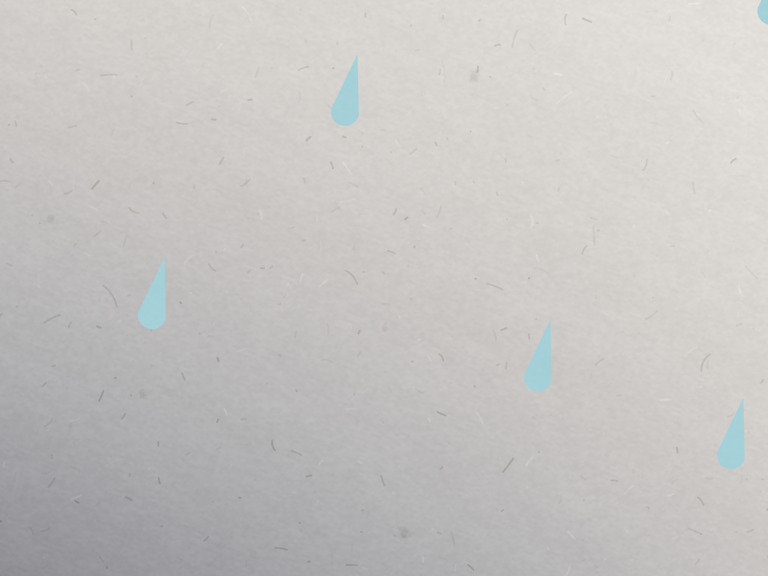
Write a Shadertoy shader that draws this pattern.

```glsl
#define DROP_COUNT 5
#define DROP_RADIUS 0.0245
#define DROP_TIP vec2(0.021, 0.097)
#define DROP_COLOR vec3(0.645, 0.815, 0.847)
#define GRAIN_AMOUNT 0.036
#define MOTTLE_AMOUNT 0.016
#define STREAK_AMOUNT 0.014
#define FIBER_AMOUNT 0.10
#define BLOT_AMOUNT 0.06

float hash(vec2 p) {
    vec3 q = fract(vec3(p.xyx) * 0.1031);
    q += dot(q, q.yzx + 33.33);
    return fract((q.x + q.y) * q.z);
}

mat2 rotation(float angle) {
    float c = cos(angle), s = sin(angle);
    return mat2(c, -s, s, c);
}

float noise(vec2 p) {
    vec2 i = floor(p), f = fract(p);
    f = f * f * (3.0 - 2.0 * f);
    return mix(mix(hash(i), hash(i + vec2(1, 0)), f.x),
               mix(hash(i + vec2(0, 1)), hash(i + vec2(1, 1)), f.x), f.y);
}

float fbm(vec2 p) {
    float sum = 0.0, gain = 0.5;
    for (int i = 0; i < 4; i++) {
        sum += gain * noise(p);
        p = rotation(0.5) * p * 2.03 + 17.0;
        gain *= 0.5;
    }
    return sum / 0.9375;
}

// Light falls from the upper right; shadows are cooler than highlights
vec3 paperLight(vec2 uv) {
    float left = 0.555 + uv.y * (0.395 - 0.13 * uv.y);
    float right = 0.780 + uv.y * (0.19 - 0.08 * uv.y);
    float light = mix(left, right, uv.x);
    float warmth = smoothstep(0.60, 0.87, light);
    return light + mix(vec3(0.0, 0.0, 0.015), vec3(0.0, -0.014, -0.030), warmth);
}

// Fine slanted grain, soft mottling and long faint streaks
float paperGrain(vec2 p) {
    vec2 slant = rotation(-0.35) * p;
    float grain = noise(slant * vec2(110.0, 210.0)) * 0.6
                + noise(rotation(0.6) * p * vec2(170.0, 260.0) + 40.0) * 0.4 - 0.5;
    float mottle = fbm(slant * vec2(18.0, 34.0)) - 0.5;
    float streak = fbm(rotation(-0.55) * p * vec2(1.6, 16.0) + 9.0) - 0.5;
    return grain * GRAIN_AMOUNT + mottle * MOTTLE_AMOUNT + streak * STREAK_AMOUNT;
}

// One short curved hair per cell, mostly faint
float fibers(vec2 p, float cell, float seed, float px) {
    vec2 id = floor(p / cell) + seed;
    vec2 center = vec2(hash(id), hash(id + 31.7)) * 0.5 + 0.25;
    vec2 q = rotation(6.2832 * hash(id + 57.3)) * (fract(p / cell) - center);
    float halfLength = 0.19 * pow(hash(id + 83.1), 2.0);
    q.y += (hash(id + 11.9) - 0.5) * 3.0 * q.x * q.x;
    float d = length(vec2(max(abs(q.x) - halfLength, 0.0), q.y)) * cell;
    float strength = pow(hash(id + 71.3), 4.0);
    return strength * (1.0 - smoothstep(0.0004, 0.0012 + px, d));
}

// Rare ragged stains
float blots(vec2 p) {
    float cell = 0.19;
    vec2 id = floor(p / cell) + 5.0;
    vec2 center = vec2(hash(id), hash(id + 23.0)) * 0.5 + 0.25;
    float d = length(fract(p / cell) - center) * cell;
    float size = 0.013 * hash(id + 47.0);
    float ragged = d + (fbm(p * 130.0) - 0.5) * 0.016;
    return smoothstep(0.65, 0.95, hash(id + 61.0))
         * (1.0 - smoothstep(size * 0.4, size + 0.003, ragged));
}

// Round base at the origin tapering to a sharp tip
float dropDistance(vec2 p) {
    float h = clamp(dot(p, DROP_TIP) / dot(DROP_TIP, DROP_TIP), 0.0, 1.0);
    return length(p - DROP_TIP * h) - DROP_RADIUS * (1.0 - 0.97 * h);
}

void mainImage(out vec4 fragColor, in vec2 fragCoord) {
    vec2 uv = fragCoord / iResolution.xy;
    vec2 p = fragCoord / iResolution.y;
    float px = 1.0 / iResolution.y;
    float aspect = iResolution.x / iResolution.y;

    // Paper with dark hairs, pale hairs and stains
    float grain = paperGrain(p);
    vec3 color = paperLight(uv) + grain;
    float dark = fibers(p, 0.05, 3.0, px) + fibers(p + 0.37, 0.085, 140.0, px)
               + 0.8 * fibers(p + 0.71, 0.14, 290.0, px);
    float pale = fibers(p + 0.19, 0.06, 410.0, px) + fibers(p + 0.53, 0.11, 530.0, px);
    color -= vec3(0.95, 1.0, 1.1) * (dark * FIBER_AMOUNT + blots(p) * BLOT_AMOUNT);
    color += pale * FIBER_AMOUNT * 0.4;

    // Scattered drops, kept off the lower edge
    float d = 1.0;
    for (int i = 0; i < DROP_COUNT; i++) {
        float k = float(i);
        float x = min(0.264 + 0.335 * k, aspect + 0.006);
        float y = max(fract(0.453 + 0.26 * k + 0.093 * k * k), 0.21);
        d = min(d, dropDistance(p - vec2(x, y)));
    }
    float cover = 1.0 - smoothstep(-0.8 * px, 0.8 * px, d);
    color = mix(color, DROP_COLOR + grain * 0.35, cover);
    fragColor = vec4(clamp(color, 0.0, 1.0), 1.0);
}
```
